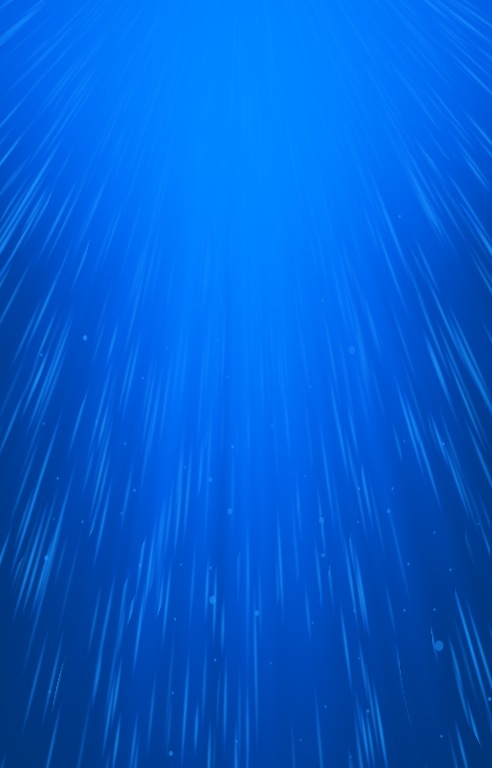
Give the GLSL for this background, as a Shadertoy shader.

```glsl
// Blue light pouring down from above, with fanned light streaks and drifting specks.

#define SOURCE vec2(-0.005, 1.2)   // point where all rays meet
#define GLOW_Y 0.85                // height of the brightest area
#define GLOW_REACH 0.64            // vertical falloff of the glow
#define BEAM_DEPTH 0.20            // contrast of the soft beams
#define STREAK_LAYERS 6
#define STREAK_SPAN 0.30           // radial length of one streak cell
#define STREAK_WIDTH 0.0021
#define STREAK_GAIN 0.72
#define SPECK_CELL 0.058
#define SPECK_CHANCE 0.55

const vec3 STREAK_CORE = vec3(0.10, 0.60, 1.00);
const vec3 STREAK_TIP  = vec3(0.00, 0.34, 1.00);
const vec3 SPECK_COLOR = vec3(0.10, 0.56, 0.98);

float hash(vec2 p) {
    return fract(sin(dot(p, vec2(127.1, 311.7))) * 43758.5);
}

// Maps brightness 0..1 to the navy-to-azure ramp.
vec3 waterColor(float light) {
    float dark = 1.0 - clamp(light, 0.0, 1.0);
    return vec3(0.0, 0.53 - 0.34 * dark, 1.0 - 0.58 * pow(dark, 2.2));
}

// Wide glow that narrows below the top.
float glow(vec2 p) {
    float width = 0.25 + 0.17 * smoothstep(0.6, 1.0, p.y);
    float dx = p.x / width;
    float dy = (p.y - GLOW_Y) / GLOW_REACH;
    return exp(-dx * dx - dy * dy);
}

// Layered sines across the angle give soft bright and dark beams.
float beams(float angle) {
    float broad = sin(angle * 31.0 + 1.3 * sin(angle * 13.0));
    float mid = sin(angle * 73.0 + 2.0 * sin(angle * 19.0 + 1.0));
    float fine = sin(angle * 167.0 + 3.0 * sin(angle * 37.0));
    return 0.45 * broad + 0.35 * mid + 0.25 * fine;
}

// One tapered streak per polar cell; x is its strength, y its tip-to-core blend.
vec2 streak(float angle, float radius, float layer, float pixel) {
    float bins = 44.0 + 11.0 * layer;
    float column = floor(angle * bins);
    float row = radius / STREAK_SPAN + hash(vec2(column, layer + 3.7));
    vec2 id = vec2(column + 91.0 * layer, floor(row));

    // Streaks gather in loose bundles of neighbouring angles.
    float bundle = 0.5 + 0.5 * sin(angle * 42.0 + 2.0 * sin(radius * 7.0));
    float present = step(hash(id), 0.16 + 0.32 * bundle);

    float shift = hash(id + 17.3) - 0.5;
    float across = (fract(angle * bins) - 0.5 - 0.5 * shift) / bins * radius;
    float halfLength = mix(0.13, 0.32, hash(id + 5.9));
    float along = (fract(row) - 0.5 - 0.3 * shift) / halfLength;
    float taper = max(1.0 - along * along, 0.0);

    float width = max(STREAK_WIDTH * (0.4 + 0.6 * taper), 0.65 * pixel);
    float line = exp(-across * across / (width * width));
    float power = mix(0.25, 1.0, hash(id + 29.1));
    return vec2(present * line * taper * power, taper);
}

// Jittered round specks, mostly small with a few large ones.
float specks(vec2 p, float pixel) {
    vec2 cell = p / SPECK_CELL;
    vec2 id = floor(cell);
    vec2 jitter = 0.2 + 0.6 * vec2(hash(id + 2.1), hash(id + 8.4));
    float radius = mix(0.0014, 0.0062, pow(hash(id + 13.7), 7.0));
    vec2 offset = (fract(cell) - jitter) * SPECK_CELL;
    float dist = length(offset * vec2(1.15, 0.9));
    float disc = 1.0 - smoothstep(radius - pixel, radius + pixel, dist);
    float depth = 1.0 - smoothstep(0.25, 0.85, p.y);
    float present = step(hash(id + 31.9), SPECK_CHANCE * depth);
    return disc * present * mix(0.4, 0.9, hash(id + 44.2));
}

void mainImage(out vec4 fragColor, in vec2 fragCoord) {
    float pixel = 1.0 / iResolution.y;
    vec2 p = (fragCoord - vec2(0.5 * iResolution.x, 0.0)) * pixel;
    vec2 ray = p - SOURCE;
    float radius = length(ray);
    float angle = atan(ray.x, -ray.y);

    // Background glow shaded by beams
    float light = glow(p);
    float beamFade = smoothstep(0.3, 1.0, radius);
    light *= 1.0 + BEAM_DEPTH * beamFade * beams(angle);
    vec3 color = waterColor(light);

    // Streaks, faint inside the bright core
    float visible = STREAK_GAIN * (1.0 - 0.8 * smoothstep(0.35, 0.95, light));
    for (int i = 0; i < STREAK_LAYERS; i++) {
        vec2 s = streak(angle, radius, float(i), pixel);
        vec3 tint = mix(STREAK_TIP, STREAK_CORE, s.y);
        color = mix(color, max(color, tint), s.x * visible);
    }

    // Drifting specks
    color = mix(color, SPECK_COLOR, specks(p, pixel));
    fragColor = vec4(color, 1.0);
}
```
